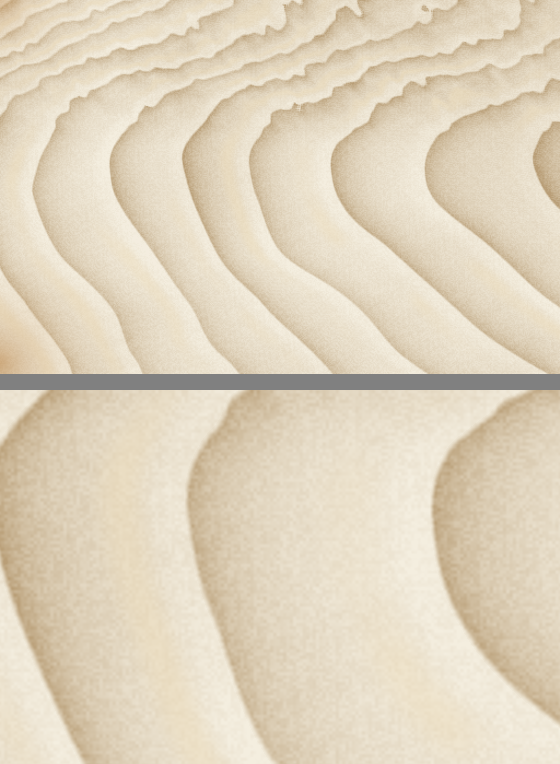
Top, the full canvas; bottom, a detail of the centre.
Write a Shadertoy shader that draws this texture.

```glsl
const vec3 CREST_SAND = vec3(0.945, 0.918, 0.856);
const vec3 SHADOW_SAND = vec3(0.735, 0.635, 0.485);
const vec3 WARM_SAND = vec3(0.93, 0.865, 0.73);
const vec3 CORNER_TINT = vec3(0.76, 0.56, 0.33);

float hash(vec2 p) {
    return fract(sin(dot(p, vec2(127.1, 311.7))) * 43758.545);
}

float noise(vec2 p) {
    vec2 cell = floor(p);
    vec2 f = fract(p);
    f = f * f * (3.0 - 2.0 * f);
    float low = mix(hash(cell), hash(cell + vec2(1, 0)), f.x);
    float high = mix(hash(cell + vec2(0, 1)), hash(cell + vec2(1, 1)), f.x);
    return mix(low, high, f.y);
}

float fbm(vec2 p) {
    float sum = 0.0;
    float amplitude = 0.5;
    for (int i = 0; i < 4; i++) {
        sum += amplitude * noise(p);
        p = mat2(1.6, 1.2, -1.2, 1.6) * p + 5.3;
        amplitude *= 0.5;
    }
    return sum / 0.9375;
}

// Sideways offset of a ridge: a rounded bend opening to the right
float ridgeBend(vec2 p, float bendHeight, float roundness) {
    float d = p.y - bendHeight;
    float slope = mix(1.3 * (0.4 + 0.42 * p.x), 2.5, smoothstep(-0.08, 0.08, d));
    return slope * (sqrt(d * d + roundness * roundness) - roundness);
}

// Ridge count across the dune; each whole number is a sharp edge
float ridgePhase(vec2 p, float upper) {
    float s = p.x - 0.078 - ridgeBend(p, 0.57, 0.17);
    float phase = s * (5.67 - 0.935 * s);
    float wobble = mix(0.75, 0.22, clamp(p.x / 1.2, 0.0, 1.0));
    phase += wobble * (noise(p * vec2(3.0, 7.0) + 2.7) - 0.5);
    phase += upper * 1.7 * (fbm(p * vec2(3.2, 5.5) + 9.1) - 0.5);
    vec2 slanted = mat2(0.8, -0.6, 0.6, 0.8) * p;
    phase += upper * 0.3 * (noise(slanted * vec2(46.0, 26.0)) - 0.5);
    return phase;
}

// Shadow right of an edge, fading towards the next crest
float leeShadow(float t, float softness) {
    float falloff = 0.72 * exp(-3.1 * t) + 0.24 * exp(-16.0 * t);
    return falloff * (1.0 - smoothstep(0.7, 0.95, t)) * smoothstep(0.0, softness, t);
}

float cornerGlow(vec2 p, vec2 corner, float tightness) {
    return exp(-tightness * length(p - corner));
}

void mainImage(out vec4 fragColor, in vec2 fragCoord) {
    vec2 p = fragCoord / iResolution.y;
    float upper = smoothstep(0.6, 0.78, p.y);

    // Ridges and their edge softness in canvas units
    float phase = ridgePhase(p, upper);
    float t = fract(phase);
    float ridge = floor(phase);
    float phaseSlope = fwidth(phase) * iResolution.y;
    float softness = clamp(phaseSlope * mix(0.005, 0.006, upper), 0.015, 0.2);

    // Shadow depth varies along each ridge and weakens near the bottom
    float depth = mix(0.72, 1.0, smoothstep(0.1, 0.5, p.y));
    depth *= 0.78 + 0.45 * noise(vec2(ridge * 7.3, p.y * 5.0 + p.x * 2.0));
    float shade = 0.07 + depth * leeShadow(t, softness);
    shade -= 0.05 * smoothstep(0.75, 0.95, t);

    // Broad patches, wind streaks and grains
    vec2 wind = mat2(0.94, -0.34, 0.34, 0.94) * p;
    float rightTan = smoothstep(0.7, 1.5, p.x) * smoothstep(0.35, 0.8, p.y);
    shade += 0.24 * (fbm(p * 3.5 + 3.0) - 0.47) + 0.05 * upper + 0.07 * rightTan;
    shade += 0.16 * (fbm(wind * vec2(9.0, 45.0)) - 0.5) * (0.3 + upper);
    float grain = 0.7 * noise(p * 342.0 + 0.5) + 0.3 * noise(p * 170.0 + 8.0);
    shade += (grain - 0.5) * (0.18 + 0.25 * clamp(shade, 0.0, 1.0));

    vec3 color = mix(CREST_SAND, SHADOW_SAND, clamp(shade, -0.05, 1.05));

    // Warm band just before each crest
    float band = smoothstep(0.5, 0.68, t) * (1.0 - smoothstep(0.7, 0.86, t));
    color = mix(color, WARM_SAND, 0.45 * band * smoothstep(0.35, 0.7, fbm(p * 5.0 + 17.0)));

    // Tinted left corners
    float glow = cornerGlow(p, vec2(0.0, 0.03), 11.0) + 0.7 * cornerGlow(p, vec2(0.0, 1.0), 14.0);
    color = mix(color, CORNER_TINT, min(0.6 * glow, 0.7));

    fragColor = vec4(color, 1.0);
}
```
